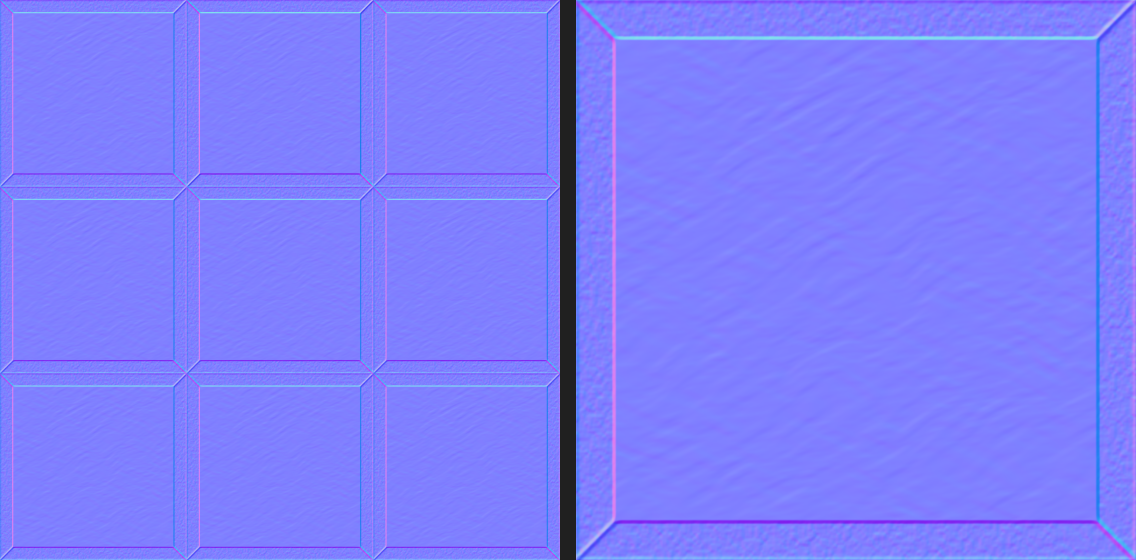
Left: the whole. Right: its middle third, enlarged.
Give the GLSL for this texture map, as a Shadertoy shader.

```glsl
// Tangent-space normal map of a 3 by 3 grid of recessed square panels in mitred frames.
// A height field holds the panel step, grooves and grain; its slope, taken by central
// differences, becomes the colour (green points down), averaged over each pixel.

const float TILES = 3.0;            // repeats across and down
const float BORDER = 0.068;         // frame width, in tiles
const float WALL_WIDTH = 0.0075;    // run of the step from frame to panel
const float PANEL_DEPTH = 0.0055;
const float SEAM_WIDTH = 0.0042;
const float SEAM_DEPTH = 0.0021;
const float MITRE_WIDTH = 0.0048;
const float MITRE_DEPTH = 0.0042;
const float STREAK_DEPTH = 0.0007;  // brushed grain on the panel
const float GRAIN_DEPTH = 0.001;    // pitted grain on the frame
const vec2 CRISP_TILE = vec2(1.0, 2.0); // the one tile with sharper walls
const float CRISP_GAIN = 1.4;
const float SLOPE_STEP = 0.0015;    // half span of the differences
const float BLUE_LOSS = 0.12;       // how little blue fades on steep slopes
const int SAMPLES = 2;              // samples per pixel side

float hash(vec2 p) {
    vec3 q = fract(vec3(p.xyx) * 0.1031);
    q += dot(q, q.yzx + 33.33);
    return fract((q.x + q.y) * q.z);
}

float valueNoise(vec2 p) {
    vec2 cell = floor(p), f = fract(p);
    vec2 w = f * f * f * (f * (f * 6.0 - 15.0) + 10.0);
    float low = mix(hash(cell), hash(cell + vec2(1.0, 0.0)), w.x);
    float high = mix(hash(cell + vec2(0.0, 1.0)), hash(cell + vec2(1.0)), w.x);
    return mix(low, high, w.y);
}

vec2 rotate(vec2 p, float angle) {
    float c = cos(angle), s = sin(angle);
    return vec2(c * p.x + s * p.y, c * p.y - s * p.x);
}

float groove(float dist, float width) {
    return exp(-dist * dist / (width * width));
}

// Crossing sets of fine shallow ripples, gently bent and patchy in strength
float streaks(vec2 p) {
    p += 0.02 * vec2(valueNoise(p * 9.0 + 60.0), valueNoise(p * 9.0 + 90.0));
    float rising = valueNoise(rotate(p, 0.5) * vec2(15.0, 66.0) + 130.0);
    float falling = valueNoise(rotate(p, -0.4) * vec2(14.0, 60.0) + 170.0);
    float fine = valueNoise(rotate(p, 0.15) * vec2(32.0, 105.0) + 210.0);
    float patches = valueNoise(p * 5.0 + 250.0);
    return mix(0.5, 1.3, patches) * rising + mix(1.1, 0.4, patches) * falling + 0.35 * fine;
}

float pits(vec2 p) {
    return valueNoise(p * 95.0 + 20.0) + 0.5 * valueNoise(p * 160.0 + 40.0);
}

float tileHeight(vec2 p, float wallGain) {
    vec2 inset = min(p, 1.0 - p);
    float toSeam = min(inset.x, inset.y);
    float panel = smoothstep(-0.5, 0.5, (toSeam - BORDER) / WALL_WIDTH);

    // Grain of the two surfaces
    float h = mix(GRAIN_DEPTH * pits(p), STREAK_DEPTH * streaks(p), panel);

    // Recessed panel, seams between tiles and mitred corners
    h -= PANEL_DEPTH * wallGain * panel;
    h -= SEAM_DEPTH * groove(toSeam, SEAM_WIDTH);
    float toMitre = abs(inset.x - inset.y) * 0.7071;
    h -= MITRE_DEPTH * wallGain * groove(toMitre, MITRE_WIDTH) * (1.0 - panel);
    return h;
}

vec3 normalColor(vec2 uv) {
    vec2 grid = uv * TILES;
    vec2 p = fract(grid);
    float gain = floor(grid) == CRISP_TILE ? CRISP_GAIN : 1.0;
    vec2 e = vec2(SLOPE_STEP, 0.0);
    vec2 slope = vec2(tileHeight(p + e.xy, gain) - tileHeight(p - e.xy, gain),
                      tileHeight(p + e.yx, gain) - tileHeight(p - e.yx, gain));
    slope /= 2.0 * SLOPE_STEP;
    vec2 tilt = vec2(-slope.x, slope.y) * inversesqrt(1.0 + dot(slope, slope));
    return vec3(0.5 + 0.5 * tilt, 1.0 - BLUE_LOSS * dot(tilt, tilt));
}

void mainImage(out vec4 fragColor, in vec2 fragCoord) {
    vec3 sum = vec3(0.0);
    for (int j = 0; j < SAMPLES; j++) {
        for (int i = 0; i < SAMPLES; i++) {
            vec2 offset = (vec2(i, j) + 0.5) / float(SAMPLES) - 0.5;
            sum += normalColor((fragCoord + offset) / iResolution.xy);
        }
    }
    fragColor = vec4(sum / float(SAMPLES * SAMPLES), 1.0);
}
```
